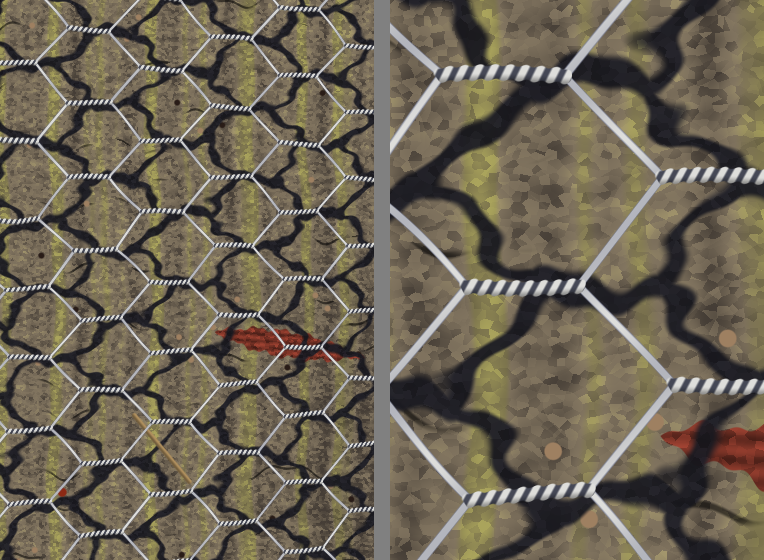
Left: the whole. Right: its middle third, enlarged.
Write a Shadertoy shader that draws this pattern.

```glsl
float hash(vec2 p) {
    return fract(sin(dot(p, vec2(127.1, 311.7))) * 43758.5);
}

// Cellular noise: distance to the nearest seed, and that seed's random value
vec2 cells(vec2 p) {
    vec2 nearest = vec2(9.0, 0.0);
    for (int j = -1; j <= 1; j++)
    for (int i = -1; i <= 1; i++) {
        vec2 id = floor(p) + vec2(i, j);
        vec2 seed = id + vec2(hash(id), hash(id + 37.0));
        float d = distance(p, seed);
        if (d < nearest.x) nearest = vec2(d, hash(id + 71.0));
    }
    return nearest;
}

float segment(vec2 p, vec2 a, vec2 b) {
    vec2 ab = b - a;
    return length(p - a - ab * clamp(dot(p - a, ab) / dot(ab, ab), 0.0, 1.0));
}

float cover(float d, float soft) {
    return 1.0 - smoothstep(-soft, soft, d);
}

// Column and row of the stretched mesh; rows fan out towards the left
vec2 meshCoords(vec2 p) {
    float s = p.x - 0.026 - 0.0286 * smoothstep(0.325, 0.573, p.y) * (1.0 - p.x / 0.807);
    float u = s / 0.1354 * (1.0 + 0.1336 * s);
    float h = (p.y - 0.39) / 0.17;
    float sag = 0.021 * exp(-max(u, 0.0) - h * h);
    float n = (p.y - 0.1107 - 0.00625 * u - sag) / (0.1313 - 0.0026 * u);
    return vec2(u + 0.02 * sin(3.1 * n + 1.7 * u), n + 0.015 * sin(5.0 * u + 2.3 * n));
}

// Distances to twist and link, then the position relative to the twist
vec4 mesh(vec2 g) {
    float column = round(g.x);
    vec2 l = vec2(g.x - column, g.y - 0.5 * mod(column, 2.0));
    l.y -= round(l.y);
    vec2 a = abs(l);
    float twist = segment(a, vec2(0.0), vec2(0.28, 0.0));
    float link = segment(a, vec2(0.28, 0.0), vec2(0.72, 0.5));
    return vec4(twist, link, l);
}

vec3 wood(vec2 p, float grit) {
    float x = p.x + 0.006 * sin(p.y * 9.0) + 0.003 * sin(p.y * 31.0);
    float bands = sin(x * 72.0 + 0.8) + 0.7 * sin(x * 113.0 + 2.0) + 0.5 * sin(x * 211.0);
    float patches = cells(p * vec2(34.0, 46.0) + 0.4 * sin(p.yx * 90.0)).y;
    float grain = sin(p.y * 270.0 + 3.0 * sin(p.x * 17.0) + 2.0 * sin(p.x * 43.0 + p.y * 20.0));
    float tone = 0.52 + 0.12 * bands + 0.42 * (grit - 0.5) + 0.13 * (patches - 0.5) + 0.05 * grain;
    tone -= 0.22 * smoothstep(0.35, 0.7, p.x) * smoothstep(0.1, 0.9, p.y);
    vec3 c = mix(vec3(0.27, 0.24, 0.21), vec3(0.50, 0.45, 0.37), smoothstep(0.0, 0.6, tone));
    c = mix(c, vec3(0.68, 0.63, 0.44), smoothstep(0.55, 1.0, tone));

    // Moss tint and short cross-grain cracks
    c *= mix(vec3(1.0), vec3(0.98, 1.02, 0.82), smoothstep(0.3, 1.2, bands));
    vec2 q = vec2(p.x * 9.0, p.y * 38.0 + 0.4 * sin(p.x * 40.0));
    vec2 crack = cells(q);
    float line = abs(sin(q.y * 1.57 + 0.3 * sin(p.x * 95.0)));
    float broken = step(0.72, crack.y) * (1.0 - smoothstep(0.25, 0.5, crack.x));
    return c * (1.0 - 0.55 * broken * (1.0 - smoothstep(0.05, 0.2, line)));
}

void mainImage(out vec4 fragColor, in vec2 fragCoord) {
    vec2 p = vec2(fragCoord.x, iResolution.y - fragCoord.y) / iResolution.y;
    float px = 1.0 / iResolution.y;
    float meshPx = px / 0.1354;
    float grit = cells(p * vec2(170.0, 210.0)).y;
    vec3 col = wood(p, grit);

    // Rust-red bark sliver
    vec2 b = mat2(0.985, -0.17, 0.17, 0.985) * (p - vec2(0.512, 0.615));
    float taper = 1.0 - b.x * b.x / 0.0185;
    float edge = abs(b.y) - 0.023 * taper + 0.003 * sin(b.x * 130.0) + 0.002 * sin(b.x * 310.0);
    vec3 bark = vec3(0.48, 0.20, 0.15) * (0.7 + 0.5 * grit + 0.15 * sin(b.y * 500.0 + b.x * 60.0));
    col = mix(col, bark, cover(edge, px));

    // Scattered crumbs
    vec2 crumb = cells(p * 21.0);
    vec3 crumbColor = mix(vec3(0.16, 0.11, 0.09), vec3(0.62, 0.50, 0.38), step(0.96, crumb.y));
    col = mix(col, crumbColor, step(0.92, crumb.y) * cover(crumb.x - 0.11, 21.0 * px));

    // Rippled shadow thrown to the right
    vec2 g = meshCoords(p - vec2(0.044, 0.003));
    g += vec2(0.065 * sin(12.6 * g.y + 2.0 * g.x) + 0.025 * sin(27.0 * g.y + 4.0 * g.x),
              0.045 * sin(10.0 * g.x + 3.0 * g.y) + 0.02 * sin(23.0 * g.x));
    vec4 shadow = mesh(g);
    float width = 0.054 + 0.014 * sin(g.x * 9.0 + g.y * 14.0);
    float shade = cover(min(shadow.x - 0.012, shadow.y) - width, max(0.022, meshPx));
    col = mix(col, vec3(0.11, 0.11, 0.14) * (0.75 + 0.4 * grit), 0.95 * shade);

    // Straw and berry
    float straw = segment(p, vec2(0.24, 0.742), vec2(0.338, 0.86));
    float lit = smoothstep(-0.004, 0.004, p.x * 1.2 - p.y + 0.454);
    vec3 strawColor = vec3(0.60, 0.49, 0.32) * (0.75 + 0.4 * lit);
    col = mix(col, strawColor, cover(straw - 0.0042, px));
    col = mix(col, vec3(0.55, 0.16, 0.08), cover(distance(p, vec2(0.111, 0.879)) - 0.008, px));

    // Galvanised wire: plain links and two-strand twists
    vec4 wire = mesh(meshCoords(p));
    vec3 steel = vec3(0.45, 0.47, 0.56);
    vec3 bright = vec3(0.87, 0.87, 0.86);
    float dulling = 0.2 + 0.2 * sin(p.x * 47.0 + p.y * 61.0);
    vec3 linkColor = mix(bright, steel, max(dulling, smoothstep(0.008, 0.022, wire.y)));
    col = mix(col, linkColor, cover(wire.y - 0.019, meshPx));
    float lay = sin(90.0 * wire.z + 55.0 * wire.w);
    vec3 twistColor = mix(steel * 0.6, bright, smoothstep(-0.8, 0.5, lay));
    twistColor *= 1.0 - 0.35 * smoothstep(0.0, 0.04, wire.w);
    col = mix(col, twistColor, cover(wire.x - 0.034 - 0.005 * lay, meshPx));

    fragColor = vec4(col, 1.0);
}
```
